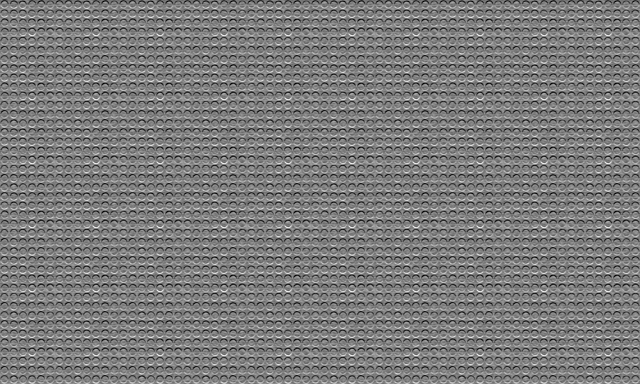
This texture is drawn by a Shadertoy shader. Its source:

```glsl
const float TAU = 6.2831853;

float hash(vec2 p) {
    return fract(sin(dot(p, vec2(12.99, 78.23))) * 4375.85);
}

// Distance to the nearest scattered point, wrapping after "period" cells
float cellular(vec2 p, vec2 period) {
    vec2 cell = floor(p), f = fract(p);
    float nearest = 2.0;
    for (int y = -1; y <= 1; y++)
    for (int x = -1; x <= 1; x++) {
        vec2 offset = vec2(x, y);
        vec2 id = mod(cell + offset, period);
        vec2 point = offset + vec2(hash(id), hash(id + 37.0));
        nearest = min(nearest, length(point - f));
    }
    return nearest;
}

// Smooth line profile centred on zero
float ridge(float d, float width) {
    return exp(-d * d / (width * width));
}

void mainImage(out vec4 fragColor, in vec2 fragCoord) {
    // Ten by six tiles, each holding seven by seven dimples
    vec2 tile = fragCoord / iResolution.xy * vec2(10.0, 6.0);
    vec2 grid = tile * 7.0;
    vec2 id = mod(floor(grid), 7.0);
    float pixel = 42.0 / iResolution.y;

    // Each dimple is slightly displaced
    vec2 q = fract(grid) - 0.5;
    q += 0.05 * (vec2(hash(id + 5.0), hash(id + 11.0)) - 0.5);
    float r = length(q);
    float facing = q.y / max(r, 0.01);

    // Embossed rim: shadow on the upper arc, light on the lower arc
    float width = max(0.075, 0.5 * pixel);
    float rim = ridge(r - 0.40, width);
    float shadow = smoothstep(-0.25, 0.85, facing) * mix(0.30, 0.44, hash(id + 1.0));
    float light = smoothstep(0.05, 0.95, -facing) * mix(0.16, 0.32, hash(id + 2.0));

    // The middle dimple of every tile catches the strongest light
    float middle = 1.0 - step(0.5, length(id - 3.0));
    light += 0.16 * middle * max(-facing, 0.0);

    // Opposite slope just inside the rim
    float inner = ridge(r - 0.26, width) * facing * 0.09;

    // Worn surface: flattened grain and faint horizontal ripples
    vec2 grainCells = vec2(14.0, 35.0);
    float grain = cellular(tile * grainCells, grainCells) - 0.45;
    float ripple = sin(TAU * (3.0 * tile.y + 0.1 * sin(TAU * tile.x)));

    float shade = 0.51 + rim * (light - shadow) + inner + 0.22 * grain + 0.008 * ripple;
    fragColor = vec4(vec3(clamp(shade, 0.0, 1.0)), 1.0);
}
```
